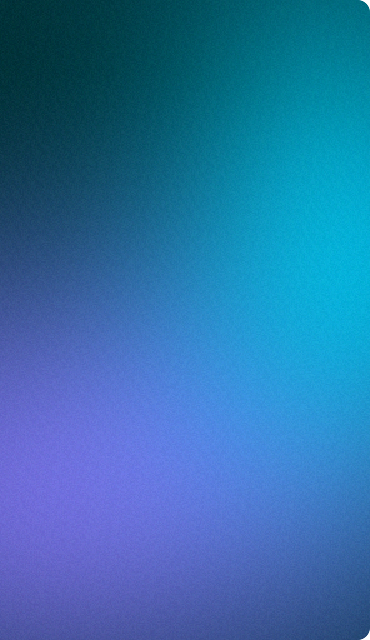
Write a Shadertoy shader that draws this background.

```glsl
// A dark teal field lit by two soft lights: cyan at the right, violet at lower left.
// Each light is a stretched Gaussian added to the base; fine grain covers the whole,
// and a rounded mask cuts the two right corners to white.

float hash(vec2 cell) {
    return fract(sin(dot(cell, vec2(12.9898, 78.233))) * 43758.5453);
}

// Gaussian falloff with its own reach along each axis
float glow(vec2 uv, vec2 center, vec2 reach) {
    vec2 q = (uv - center) / reach;
    return exp(-dot(q, q));
}

void mainImage(out vec4 fragColor, in vec2 fragCoord) {
    vec2 uv = fragCoord / iResolution.xy;

    // Cyan light: reaches further up than down
    float cyan = glow(uv, vec2(0.95, 0.58), vec2(0.53, uv.y > 0.58 ? 0.48 : 0.36));

    // Violet light: fades out where the cyan is strong
    float violet = glow(uv, vec2(0.15, 0.24), vec2(1.08, 0.39));
    violet = 1.06 * max(violet - 0.06, 0.0) * (1.0 - 0.8 * cyan * cyan);

    vec3 color = mix(vec3(0.0, 0.16, 0.19), vec3(0.0, 0.185, 0.21), uv.y);
    color += cyan * vec3(0.0, 0.51, 0.62);
    color += violet * vec3(0.44, 0.25, 0.65);

    // Fine grain, slightly tinted
    vec2 cell = floor(uv * vec2(296.0, 512.0));
    vec3 tint = vec3(hash(cell + 17.0), hash(cell + 41.0), hash(cell + 73.0)) - 0.5;
    color += 0.035 * (hash(cell) - 0.5) + 0.025 * tint;

    // Rounded right corners, in units of the canvas width
    float height = iResolution.y / iResolution.x;
    float radius = 0.034;
    vec2 p = vec2(uv.x, (uv.y - 0.5) * height);
    vec2 corner = vec2(p.x - 1.0, abs(p.y) - 0.5 * height) + radius;
    float edge = length(max(corner, 0.0)) - radius;
    float pixel = 1.0 / iResolution.x;
    color = mix(color, vec3(1.0), smoothstep(-0.5 * pixel, 0.5 * pixel, edge));

    fragColor = vec4(clamp(color, 0.0, 1.0), 1.0);
}
```
